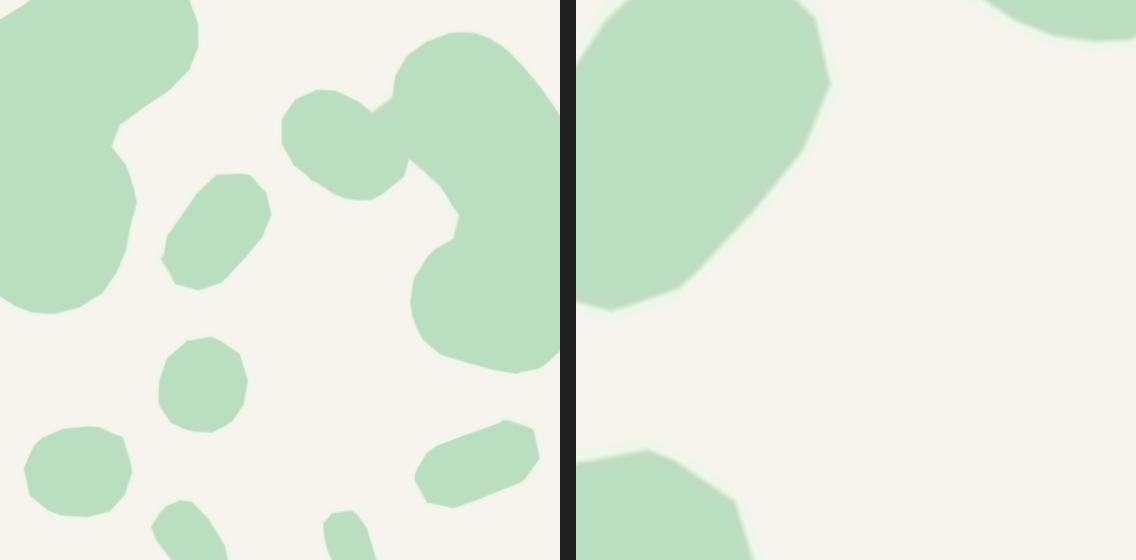
Left: the whole. Right: its middle third, enlarged.
Give the GLSL for this pattern, as a three.js fragment shader.

```glsl
// Soft green cut-out blobs with slightly faceted outlines on warm cream.
// Rounded bars are spread by a quasi-random sequence and smoothly joined;
// sampling their distance on a triangle lattice makes the straight facets.
varying vec2 vUv;

const vec3 CREAM = vec3(0.968, 0.957, 0.930);
const vec3 GREEN = vec3(0.725, 0.873, 0.754);
const vec3 RIM = vec3(0.740, 0.862, 0.760);
const vec3 FRINGE = vec3(0.935, 0.967, 0.912);

const int BLOB_COUNT = 11;
const vec2 SPREAD_STEP = vec2(0.7549, 0.5698);
const vec2 SPREAD_START = vec2(0.50, 0.50);
const vec2 SPREAD_SHIFT = vec2(0.09, -0.04);
const float BASE_RADIUS = 0.035;
const float ROUND_GAIN = 0.035;  // extra radius of the rounder blobs
const float SIDE_GAIN = 0.14;    // extra radius toward the upper sides
const float STRETCH = 1.2;       // bar half length relative to its radius
const float TURN = 2.2;          // turn from one blob to the next, radians
const float JOIN = 0.06;         // reach of the smooth union
const float FACET = 0.06;        // lattice size of the straight facets
const float WOBBLE = 0.006;
const float EDGE = 0.0025;       // half width of the soft edge
const float FRINGE_WIDTH = 0.006;
const float RIM_WIDTH = 0.008;

const float SKEW = 0.366025;
const float UNSKEW = 0.211325;

float smoothUnion(float a, float b, float reach) {
  float h = max(reach - abs(a - b), 0.0) / reach;
  return min(a, b) - 0.25 * h * h * reach;
}

// Distance to a round-ended bar centred at the origin.
float barDistance(vec2 p, vec2 axis, float halfLength, float radius) {
  float along = clamp(dot(p, axis), -halfLength, halfLength);
  return length(p - axis * along) - radius;
}

// Layered sines that make the outlines uneven.
float wobble(vec2 p) {
  return 0.6 * sin(19.0 * p.x + 2.0 * sin(13.0 * p.y))
       + 0.4 * sin(31.0 * p.y - 17.0 * p.x + 1.0);
}

// Signed distance to all blobs, negative inside.
float blobField(vec2 p) {
  float d = 1.0;
  for (int i = 1; i <= BLOB_COUNT; i++) {
    float n = float(i);
    vec2 center = fract(SPREAD_START + n * SPREAD_STEP) + SPREAD_SHIFT;
    float slimness = fract(n * 0.618);
    float side = 2.0 * abs(center.x - 0.5) * max(center.y, 0.0);
    float radius = BASE_RADIUS + ROUND_GAIN * (1.0 - slimness) + SIDE_GAIN * side;
    vec2 axis = vec2(cos(TURN * n), sin(TURN * n));
    float bar = barDistance(p - center, axis, STRETCH * slimness * radius, radius);
    d = smoothUnion(d, bar, JOIN);
  }
  return d + WOBBLE * wobble(p);
}

// Field value at a vertex of the triangle lattice.
float vertexField(vec2 v) {
  return blobField(FACET * (v - (v.x + v.y) * UNSKEW));
}

// Linear blend over each triangle gives polygonal contours.
float facetedField(vec2 p) {
  vec2 s = p / FACET;
  s += (s.x + s.y) * SKEW;
  vec2 cell = floor(s);
  vec2 g = s - cell;
  vec2 corner = g.x > g.y ? vec2(1.0, 0.0) : vec2(0.0, 1.0);
  float high = max(g.x, g.y);
  float low = min(g.x, g.y);
  return vertexField(cell) * (1.0 - high)
       + vertexField(cell + corner) * (high - low)
       + vertexField(cell + 1.0) * low;
}

void main() {
  float d = facetedField(vUv);

  // Flat fill, faint inner rim, soft edge, pale outer fringe, background.
  vec3 color = mix(GREEN, RIM, smoothstep(-EDGE, EDGE, d + RIM_WIDTH));
  color = mix(color, FRINGE, smoothstep(-EDGE, EDGE, d));
  color = mix(color, CREAM, smoothstep(-EDGE, EDGE, d - FRINGE_WIDTH));

  gl_FragColor = vec4(color, 1.0);
}
```
